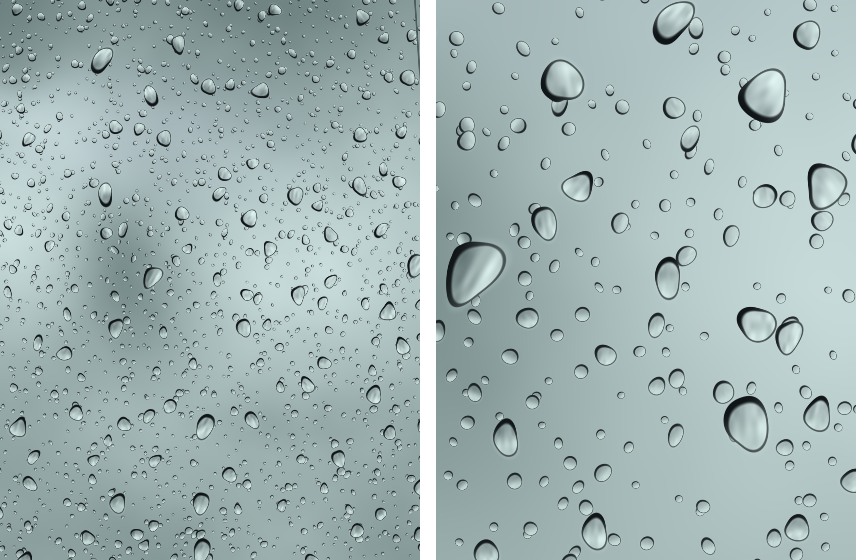
Left: the whole. Right: its middle third, enlarged.
Reproduce this texture procedurally as a Shadertoy shader.

```glsl
// Rain drops on a window in front of a blurred, overcast sky.
// The sky is a sum of soft blobs and value noise; the drops come from four
// jittered grids of growing cell size, each drop lens-shaded with a dark rim.

vec3 hash3(vec2 p) {
    vec3 q = fract(p.xyx * vec3(0.1031, 0.1030, 0.0973));
    q += dot(q, q.yxz + 33.33);
    return fract((q.xxy + q.yzz) * q.zyx);
}

float noise(vec2 p) {
    vec2 i = floor(p), f = fract(p);
    f = f * f * (3.0 - 2.0 * f);
    return mix(mix(hash3(i).x, hash3(i + vec2(1, 0)).x, f.x),
               mix(hash3(i + vec2(0, 1)).x, hash3(i + vec2(1, 1)).x, f.x), f.y);
}

float fbm(vec2 p) {
    float sum = 0.0, gain = 0.5;
    for (int i = 0; i < 4; i++) {
        sum += gain * noise(p);
        p = mat2(1.6, 1.2, -1.2, 1.6) * p + 7.3;
        gain *= 0.5;
    }
    return sum;
}

float blob(vec2 p, vec2 centre, vec2 size) {
    vec2 d = (p - centre) / size;
    return exp(-dot(d, d));
}

// Out-of-focus clouds: dark on top, a bright band across the middle
vec3 sky(vec2 p) {
    vec2 q = p + 0.12 * (vec2(fbm(p * 4.0), fbm(p * 4.0 + 19.0)) - 0.47);
    float tone = 0.608 + 0.17 * (fbm(p * 3.0 + 4.0) - 0.47);
    tone -= 0.13 * smoothstep(1.0, 1.33, q.y);
    tone += 0.16 * blob(q, vec2(0.02, 0.80), vec2(0.25, 0.23));
    tone += 0.16 * blob(q, vec2(0.74, 0.72), vec2(0.40, 0.28));
    tone += 0.10 * blob(q, vec2(0.08, 1.06), vec2(0.25, 0.12));
    tone -= 0.17 * blob(q, vec2(0.31, 0.66), vec2(0.13, 0.17));
    tone -= 0.06 * blob(q, vec2(0.70, 0.32), vec2(0.20, 0.08));
    tone -= 0.03 * smoothstep(0.4, 0.0, q.y);
    float blue = 0.008 * blob(q, vec2(0.35, 1.0), vec2(0.5, 0.2));
    return vec3(tone, tone + 0.079 - blue, tone + 0.074 + blue);
}

// Paints one drop of radius r, with q relative to its centre
vec3 paintDrop(vec3 col, vec3 back, vec2 p, vec2 q, float r, vec3 rnd, float pixel) {
    float big = smoothstep(0.004, 0.013, r);

    // Outline: tilted oval, pinched at one end, with a wobbly edge
    float tilt = (rnd.x - 0.5) * 1.5;
    vec2 n = mat2(cos(tilt), sin(tilt), -sin(tilt), cos(tilt)) * q / r;
    float stretch = mix(0.95, 1.4, rnd.y * rnd.y);
    n *= vec2(sqrt(stretch), 1.0 / stretch);
    n.x *= 1.0 + 0.55 * big * (rnd.z - 0.4) * clamp(n.y, -1.0, 1.0);
    float a = atan(n.y, n.x);
    float edge = 1.0 + mix(0.03, 0.08, big) * sin(2.0 * a + 6.3 * rnd.z)
                     + 0.07 * big * sin(3.0 * a + 6.3 * rnd.y);
    float len = length(n) / edge;
    float aa = 0.6 * pixel / r;
    float cover = smoothstep(aa, -aa, len - 1.0);

    // The dark side faces the middle of the pane
    vec2 darkDir = normalize(vec2((0.25 - p.x) * 0.9 + rnd.z - 0.6,
                                  clamp((0.68 - p.y) * 3.5, -1.0, 1.0) + 0.25));
    float side = dot(q / r, darkDir);
    float facing = smoothstep(-0.3, 0.95, side);

    // Inside: refracted sky, brighter away from the dark side
    vec3 body = mix(back * 0.9, vec3(0.79, 0.87, 0.86), smoothstep(0.55, -0.7, side) * 0.9);
    body += 0.2 * big * (noise(n * vec2(3.5, 1.8) + rnd.xy * 50.0) - 0.5);

    float width = mix(0.11, 0.36, facing);
    float rim = smoothstep(1.0 - width - 0.5 * aa, 1.0 - 0.5 * width, len);
    rim *= mix(0.66, 1.0, facing) * mix(0.85, 1.0, big);
    body = mix(body, vec3(0.06, 0.08, 0.09), rim);

    // Faint light fringe around the outline
    float fringe = smoothstep(1.25, 1.0, len) * (1.0 - facing) * 0.2;
    col = mix(col, vec3(0.79, 0.87, 0.86), fringe);
    return mix(col, body, cover);
}

void mainImage(out vec4 fragColor, in vec2 fragCoord) {
    vec2 p = fragCoord / iResolution.x;
    float pixel = 1.0 / iResolution.x;
    vec3 back = sky(p);
    vec3 col = back;

    // Four layers, from mist to large drops
    for (int layer = 0; layer < 4; layer++) {
        float cells = 40.0 * pow(0.585, float(layer));
        float turn = 0.4 + 0.7 * float(layer);
        mat2 grid = mat2(cos(turn), sin(turn), -sin(turn), cos(turn));
        vec2 home = floor(grid * p * cells);
        float share = layer == 0 ? 0.55 : 0.68;
        for (int k = 0; k < 9; k++) {
            vec2 id = home + vec2(k % 3 - 1, k / 3 - 1);
            vec3 place = hash3(id + 61.0 * float(layer) + 100.0);
            vec3 rnd = hash3(id + 37.0 * float(layer) + 413.0);
            vec2 centre = transpose(grid) * (id + 0.5 + 0.7 * (place.xy - 0.5)) / cells;
            float r = mix(0.105, 0.195, rnd.x * rnd.y + 0.3 * rnd.z) / cells;
            vec2 q = p - centre;
            if (place.z > share || length(q) > 2.2 * r + pixel) continue;
            col = paintDrop(col, back, centre, q, r, rnd, pixel);
        }
    }

    // Window frame at the upper right edge
    float frame = abs(p.x - mix(1.0, 0.988, (p.y - 1.15) / 0.18));
    col = mix(col, vec3(0.25, 0.30, 0.31),
              0.8 * smoothstep(0.003, 0.001, frame) * smoothstep(1.13, 1.17, p.y));
    fragColor = vec4(col, 1.0);
}
```
